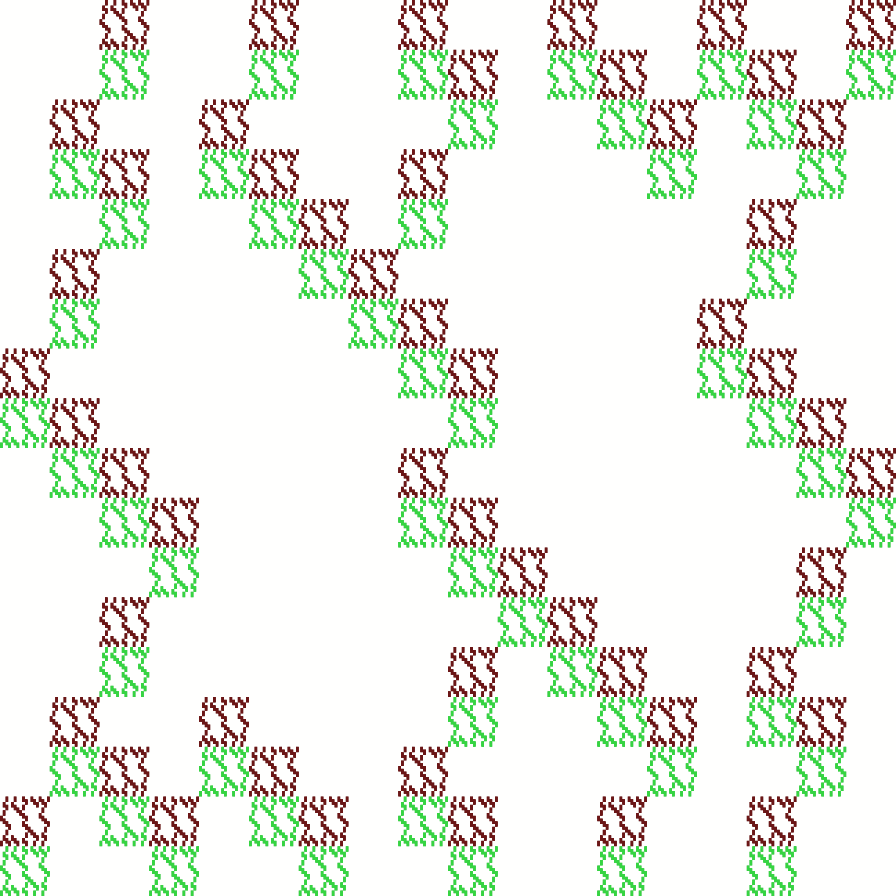
Give the GLSL for this pattern, as a WebGL 1 fragment shader.

```glsl
precision highp float;
// Two-level self-similar mosaic: zigzag strands on an 18 x 18 grid, made of
// maroon cells with green cells below. Each cell is cut out by the whole
// strand layout at 1/18 size. Edges are smoothed by 4 x 4 samples per pixel.

uniform vec2 u_resolution;

const float GRID = 18.0;
const vec3 PAPER = vec3(1.0, 1.0, 0.995);
const vec3 MAROON = vec3(0.42, 0.085, 0.085);
const vec3 GREEN = vec3(0.21, 0.83, 0.26);

// Zigzag repeating every 7 rows: drifts left for fallRows, then steps right.
bool zigzag(vec2 cell, vec2 start, float fallRows) {
  vec2 d = cell - start;
  float turn = floor((d.y + 0.5) / 7.0);
  float row = d.y - 7.0 * turn;
  float column = turn * (7.0 - 1.5 * fallRows);
  column += max(-0.5 * row, row - 1.5 * fallRows);
  return abs(d.x - column) < 0.25;
}

// Diagonal teeth hanging from the top edge, growing to the right.
bool tooth(vec2 cell) {
  float diagonal = cell.x - cell.y;
  bool onLattice = abs(mod(diagonal + 0.5, 3.0) - 2.5) < 0.25;
  bool hanging = cell.y < 2.5 && 3.0 * cell.y < diagonal - 4.5;
  return onLattice && (cell.y < 0.5 || hanging);
}

// Short leftward branch joining the teeth to the middle strand.
bool spur(vec2 cell) {
  return cell.y < 5.5 && abs(2.0 * cell.x + cell.y - 19.0) < 0.25;
}

bool sideParts(vec2 cell) {
  bool side = cell.y > 1.5 && zigzag(cell, vec2(2.0, 3.0), 4.0);
  return side || tooth(cell) || spur(cell);
}

// The layout is unchanged by a half turn.
bool strand(vec2 cell) {
  if (cell.y < -0.5 || cell.y > 16.5) return false;
  vec2 turned = vec2(17.0, 16.0) - cell;
  return zigzag(cell, vec2(5.0, 0.0), 2.0) || sideParts(cell) || sideParts(turned);
}

// x: maroon cell, y: green cell directly below a maroon one.
vec2 cellInk(vec2 cell) {
  if (strand(cell)) return vec2(1.0, 0.0);
  if (strand(cell - vec2(0.0, 1.0))) return vec2(0.0, 1.0);
  return vec2(0.0);
}

// Large cell colour, masked by the small copy of the layout.
vec2 mosaic(vec2 uv) {
  vec2 p = uv * GRID;
  vec2 ink = cellInk(floor(p));
  if (ink.x + ink.y < 0.5) return ink;
  vec2 mask = cellInk(floor(fract(p) * GRID));
  return ink * (mask.x + mask.y);
}

void main() {
  vec2 ink = vec2(0.0);
  for (int j = 0; j < 4; j++) {
    for (int i = 0; i < 4; i++) {
      vec2 offset = (vec2(float(i), float(j)) - 1.5) / 4.0;
      vec2 uv = (gl_FragCoord.xy + offset) / u_resolution;
      ink += mosaic(vec2(uv.x, 1.0 - uv.y)) / 16.0;
    }
  }
  // Slightly swollen grains with darker rims.
  float total = ink.x + ink.y;
  float cover = min(1.0, total * 1.27);
  vec3 fill = mix(MAROON, GREEN, ink.y / max(total, 0.001));
  gl_FragColor = vec4(mix(PAPER, fill * mix(0.82, 1.0, cover), cover), 1.0);
}
```
